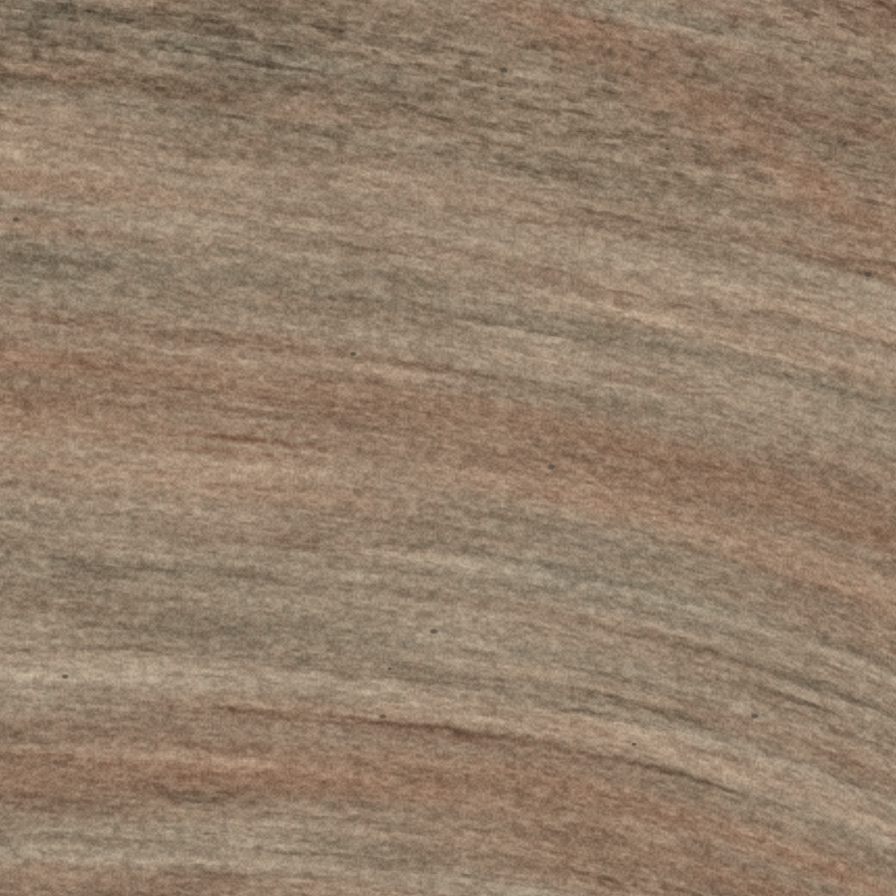
A Shadertoy shader for this texture:

```glsl
const vec3 SOIL = vec3(0.580, 0.503, 0.424);
const vec3 LIGHT_SHIFT = vec3(1.03, 1.0, 0.93);   // tint of brightness changes
const vec3 WARM_SHIFT = vec3(0.012, -0.018, -0.023);
const vec3 COOL_SHIFT = vec3(-0.024, 0.000, 0.006);
const vec3 RUST_SHIFT = vec3(-0.09, -0.13, -0.13);
const vec3 SPECK_COLOR = vec3(0.30, 0.27, 0.23);
const float BAND_GAIN = 0.060;
const float STREAK_GAIN = 0.056;
const float LINE_GAIN = 0.062;
const float GRAIN_GAIN = 0.078;
const float FURROW_PITCH = 0.029;
const float SPECK_CELLS = 22.0;

float hash(vec2 cell) {
    uvec2 q = uvec2(ivec2(cell)) * uvec2(1597334673u, 3812015801u);
    uint n = (q.x ^ q.y) * 1597334673u;
    n = (n ^ (n >> 15)) * 2246822519u;
    return float((n ^ (n >> 13)) >> 8) / 16777216.0;
}

// Smooth value noise in -1..1
float noise(vec2 p) {
    vec2 i = floor(p), f = p - i;
    f = f * f * (3.0 - 2.0 * f);
    float low = mix(hash(i), hash(i + vec2(1, 0)), f.x);
    float high = mix(hash(i + vec2(0, 1)), hash(i + vec2(1, 1)), f.x);
    return 2.0 * mix(low, high, f.y) - 1.0;
}

float bell(float x, float center, float width) {
    float d = (x - center) / width;
    return exp(-d * d);
}

// Height of the plough line through p, measured at the left edge
float flowHeight(vec2 p) {
    float lowDrop = p.x * (0.03 + 0.146 * p.x * p.x);
    float highDrop = p.x * (0.11 + 0.07 * p.x);
    float bend = 0.003 * noise(p * vec2(3.0, 6.0) + 40.0);
    return p.y + mix(lowDrop, highDrop, smoothstep(0.05, 0.9, p.y)) + bend;
}

// Long streaks, each octave finer across the flow
float streaks(vec2 flow) {
    float sum = 0.0, gain = 1.0;
    vec2 scale = vec2(1.4, 25.0);
    for (int k = 0; k < 4; k++) {
        sum += gain * noise(flow * scale + float(k) * 17.3);
        scale *= vec2(2.2, 1.9);
        gain *= 0.95;
    }
    return sum * 0.6;
}

// Sparse crumbly dashes strung along the flow
float dashes(vec2 flow, vec2 scale, float seed) {
    float body = smoothstep(0.25, 0.65, noise(flow * scale + seed));
    return body * smoothstep(-0.3, 0.5, noise(flow * vec2(3.0, 24.0) + seed + 31.0));
}

float grain(vec2 p, vec2 flow) {
    return 0.70 * noise(flow * vec2(100.0, 250.0))
         + 0.40 * noise(p * 230.0 + 9.0)
         + 0.55 * noise(p * 430.0 + 71.0);
}

// Small dark stones, present in a few cells only
float specks(vec2 p) {
    vec2 cell = floor(p * SPECK_CELLS);
    vec2 offset = 0.25 + 0.5 * vec2(hash(cell + 211.0), hash(cell + 307.0));
    float radius = mix(0.05, 0.12, hash(cell + 401.0));
    float d = length((fract(p * SPECK_CELLS) - offset) * vec2(0.8, 1.2));
    return step(0.965, hash(cell + 503.0)) * (1.0 - smoothstep(0.3 * radius, radius, d));
}

void mainImage(out vec4 fragColor, in vec2 fragCoord) {
    vec2 p = fragCoord / iResolution.xy;
    float v = flowHeight(p);
    vec2 flow = vec2(p.x, v);
    vec2 crumbled = flow + vec2(0.006, 0.0022) * noise(p * vec2(90.0, 140.0) + 23.0);
    float ragged = v + 0.024 * noise(crumbled * vec2(3.5, 60.0));

    // Broad bands of soil
    float pale = bell(ragged, 0.825, 0.045) + bell(ragged, 0.25, 0.020)
               + 0.6 * bell(ragged, 0.52, 0.03);
    float warm = bell(ragged, 0.585, 0.045) + bell(ragged, 0.16, 0.045)
               + 0.5 * bell(ragged, 0.51, 0.04) + 0.4 * bell(ragged, 0.82, 0.05);
    float cool = 0.8 * bell(ragged, 0.70, 0.05) + 0.7 * bell(ragged, 0.40, 0.08);
    float upper = smoothstep(0.86, 0.95, ragged);
    float topLeft = upper * (1.0 - smoothstep(0.15, 0.5, p.x));
    cool += 0.5 * upper + 0.4 * topLeft;

    // Curved track at upper right
    float u = max(p.x - 0.54, 0.0);
    float trackY = 1.0 - 0.3 * u - 0.75 * u * u + 0.02 * noise(p * vec2(25.0, 70.0));
    float track = bell(p.y, trackY, 0.035) * smoothstep(0.5, 0.62, p.x) * upper;
    warm += 0.8 * track + 0.5 * upper * smoothstep(0.65, 1.0, p.x);
    cool *= 1.0 - 0.8 * track;

    // Crossing tracks at upper left
    vec2 crossing = vec2(dot(p, vec2(0.84, 0.54)), dot(p, vec2(-0.54, 0.84)));
    float diagonal = noise(crossing * vec2(2.5, 36.0) + 5.0);
    warm += 1.3 * topLeft * max(diagonal, 0.0);

    // Brightness: bands, streaks and dashes
    float calm = 1.0 - 0.4 * min(warm, 1.0);
    float tone = BAND_GAIN * (pale - 0.35 * warm - 0.3 * cool - 0.7 * topLeft + 0.12);
    tone += STREAK_GAIN * calm * streaks(crumbled);
    tone += LINE_GAIN * calm * dashes(crumbled, vec2(7.0, 105.0), 13.0);
    tone -= LINE_GAIN * calm * dashes(crumbled, vec2(9.0, 120.0), 57.0);
    tone += 0.06 * topLeft * diagonal;

    // Furrows, clods, seams and grain
    float phase = v / FURROW_PITCH + 0.4 * noise(flow * vec2(3.0, 14.0));
    float furrowMask = bell(v, 0.38, 0.11) * mix(0.3, 1.0, p.x);
    tone += 0.034 * furrowMask * sin(6.28319 * phase);
    float clods = smoothstep(0.2, 0.7, noise(flow * vec2(50.0, 170.0) + 3.0));
    tone -= clods * mix(0.015, 0.075, upper * (1.0 - 0.7 * track));
    float seamHeight = crumbled.y;
    float seam = bell(seamHeight, 0.222, 0.004)
               + bell(seamHeight, 0.865, 0.004) * smoothstep(0.5, 0.65, p.x);
    tone -= 0.085 * seam * (0.8 + 0.6 * noise(flow * vec2(14.0, 50.0)));
    tone += GRAIN_GAIN * grain(p, flow);

    // Colour shifts and local marks
    float hue = 1.3 * noise(crumbled * vec2(3.0, 40.0) + 90.0) + 0.6 * noise(p * 120.0);
    vec3 color = SOIL + tone * LIGHT_SHIFT;
    color += WARM_SHIFT * (warm + 0.5 * hue) + COOL_SHIFT * 0.6 * cool;
    float rust = bell(p.x, 0.29, 0.11) * bell(p.y, 0.505, 0.018);
    float rustLines = 0.5 + 0.5 * sin(6.28319 * crumbled.y / 0.017);
    color += RUST_SHIFT * rust * rustLines * (0.75 + 0.5 * noise(flow * vec2(12.0, 90.0)));
    color = mix(color, SPECK_COLOR, 0.7 * specks(p));
    fragColor = vec4(clamp(color, 0.0, 1.0), 1.0);
}
```
